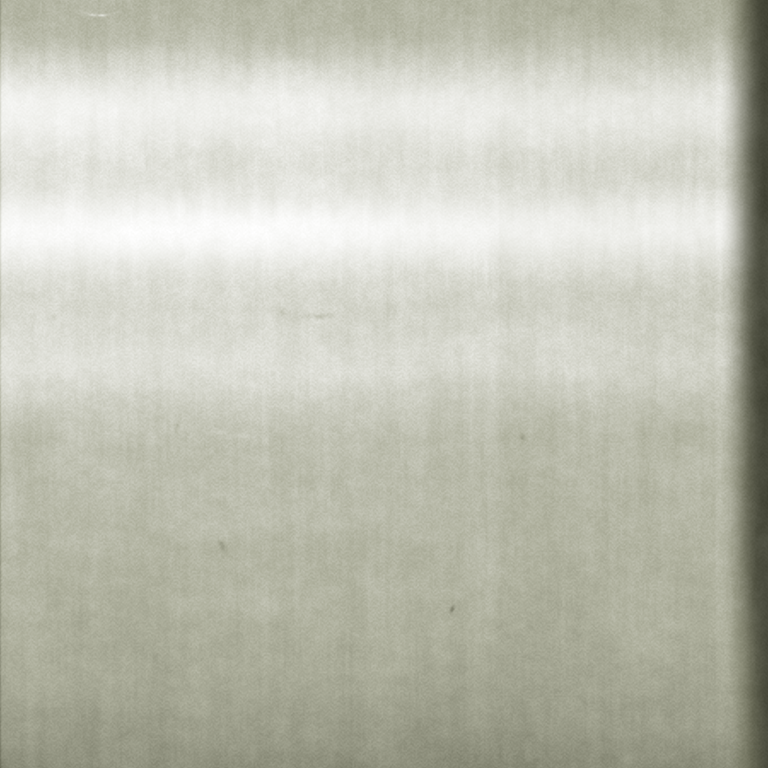
Write a three.js fragment shader that draws this texture.

```glsl
#define STREAK_DEPTH 0.062
#define STAIN_DEPTH 0.060
#define MOTTLE_DEPTH 0.050
#define WEAVE_DEPTH 0.008
#define GRAIN_DEPTH 0.045
#define WEAVE_ROWS 180.0
#define WEAVE_COLUMNS 85.0
#define GRAIN_CELLS 450.0
#define FOLD_START 0.936
#define FOLD_END 0.996
#define FOLD_COLOR vec3(0.285, 0.290, 0.235)

varying vec2 vUv;

float hash(vec2 p) {
  vec3 q = fract(vec3(p.xyx) * 0.1031);
  q += dot(q, q.yzx + 33.33);
  return fract((q.x + q.y) * q.z);
}

float noise(vec2 p) {
  vec2 cell = floor(p);
  vec2 f = fract(p);
  f = f * f * (3.0 - 2.0 * f);
  float low = mix(hash(cell), hash(cell + vec2(1.0, 0.0)), f.x);
  float high = mix(hash(cell + vec2(0.0, 1.0)), hash(cell + 1.0), f.x);
  return mix(low, high, f.y);
}

float fbm(vec2 p) {
  float sum = 0.0;
  float weight = 0.5;
  for (int i = 0; i < 5; i++) {
    sum += weight * noise(p);
    p = p * 2.03 + 17.3;
    weight *= 0.5;
  }
  return sum;
}

float bell(float x, float center, float width) {
  float d = (x - center) / width;
  return exp(-d * d);
}

// Soft slanted ellipse
float smudge(vec2 p, vec2 center, vec2 size, float slant) {
  vec2 d = p - center;
  d.y -= slant * d.x;
  d /= size;
  return exp(-dot(d, d));
}

// Horizontal bands of reflected light, ragged along the brushing
float sheen(vec2 p) {
  float y = p.y + 0.008 * (noise(vec2(p.x * 5.0, 2.0)) - 0.5);
  y += 0.012 * (noise(vec2(p.x * 90.0, p.y * 4.0)) - 0.5);
  float light = 0.550 + 0.205 * (1.0 - exp(-5.5 * y));
  light += (0.092 - 0.030 * p.x) * smoothstep(0.415, 0.540, y)
         * (1.0 - smoothstep(0.87, 0.965, y));
  light += (0.045 - 0.022 * p.x) * bell(y, 0.530, 0.050);
  light += 0.128 * bell(y, 0.704, 0.053);
  light += (0.100 - 0.015 * p.x) * bell(y, 0.860, 0.058);
  light += 0.025 * smudge(p, vec2(0.29, 0.70), vec2(0.20, 0.05), 0.0);
  return light - 0.055 * smoothstep(0.91, 1.0, y);
}

// Vertical brushing, from wide panels to fine threads
float streaks(vec2 p) {
  float panels = noise(vec2(p.x * 24.0, p.y * 2.5));
  float bands = noise(vec2(p.x * 75.0 + 9.0, p.y * 5.0));
  float threads = noise(vec2(p.x * 210.0, p.y * 14.0 + 4.0));
  return 0.35 * panels + 0.33 * bands + 0.32 * threads - 0.5;
}

// Herringbone cloth
float weave(vec2 p) {
  float chevron = abs(fract(p.x * WEAVE_COLUMNS) - 0.5) * 2.0;
  return sin(6.2832 * (p.y * WEAVE_ROWS + chevron));
}

// Worn dark spots and pale scratches
float wear(vec2 p) {
  float dark = smudge(p, vec2(0.366, 0.595), vec2(0.007, 0.005), -0.4);
  dark += smudge(p, vec2(0.415, 0.588), vec2(0.018, 0.004), 0.0);
  dark += smudge(p, vec2(0.231, 0.444), vec2(0.004, 0.008), 0.5);
  dark += smudge(p, vec2(0.680, 0.431), vec2(0.005, 0.004), 0.0);
  dark += 2.0 * smudge(p, vec2(0.589, 0.207), vec2(0.003, 0.004), 0.6);
  dark += smudge(p, vec2(0.068, 0.587), vec2(0.005, 0.004), 0.0);
  dark += smudge(p, vec2(0.290, 0.290), vec2(0.005, 0.007), -1.0);
  float arc = p.y - 7.0 * (p.x - 0.13) * (p.x - 0.13);
  float pale = bell(arc, 0.980, 0.0018) * bell(p.x, 0.13, 0.018);
  pale += 0.35 * smudge(p, vec2(0.30, 0.435), vec2(0.06, 0.005), -0.2);
  return (0.19 * pale - 0.13 * dark) * noise(p * 150.0);
}

void main() {
  vec2 p = vUv;
  float light = sheen(p);
  // Surface detail fades under the strongest light
  float matte = 1.0 - 0.6 * smoothstep(0.82, 0.98, light);
  float detail = STREAK_DEPTH * streaks(p);
  detail += STAIN_DEPTH * (fbm(p * vec2(8.0, 18.0)) - 0.485);
  detail += MOTTLE_DEPTH * (fbm(p * vec2(55.0, 70.0)) - 0.485);
  detail += WEAVE_DEPTH * weave(p);
  detail += GRAIN_DEPTH * (noise(p * GRAIN_CELLS) - 0.5);
  light += detail * matte + wear(p);
  light -= 0.010 * smoothstep(0.648, 0.652, p.x);
  light -= 0.10 * (1.0 - smoothstep(0.0, 0.003, p.x));
  // Raised strip before the fold
  light += 0.018 * smoothstep(0.930, 0.934, p.x);
  light = clamp(light, 0.0, 1.0);
  float warmth = min(0.075, 0.24 * (1.0 - light));
  vec3 color = light + warmth * vec3(-0.04, 0.04, -0.95);
  // Dark fold along the right side
  float shift = 0.010 * (1.0 - smoothstep(0.02, 0.30, p.y));
  float fold = smoothstep(FOLD_START + shift, FOLD_END + shift, p.x);
  vec3 foldColor = FOLD_COLOR + 0.10 * (fbm(p * vec2(40.0, 20.0)) - 0.5);
  color = mix(color, foldColor + 0.5 * detail, fold);
  color.b -= 0.05 * fold * (1.0 - fold);
  gl_FragColor = vec4(color, 1.0);
}
```
